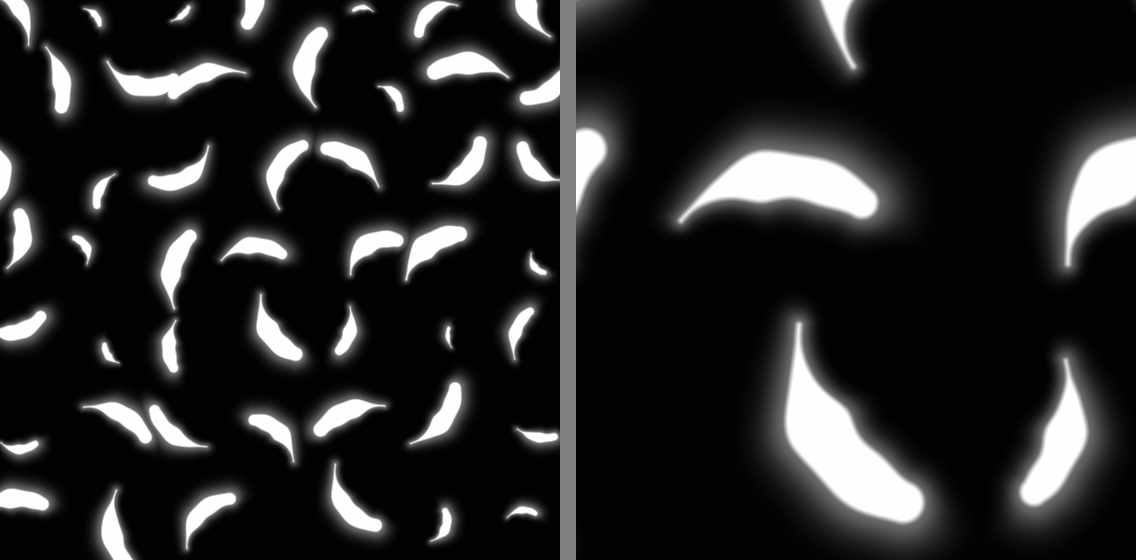
Left: the whole. Right: its middle third, enlarged.
Reproduce this pattern procedurally as a three.js fragment shader.

```glsl
// Scattered white crescents with a soft grey halo on black.
// Each jittered grid cell holds one bent arc, round at one end and drawn out
// to a thin tail at the other; its distance gives both the fill and the halo.
varying vec2 vUv;

const float CELLS = 6.5;

float hash(vec2 id, float salt) {
  return fract(sin(dot(id, vec2(127.1, 311.7)) + salt * 74.7) * 43758.5453);
}

// Brightness of one crescent centred on the origin
float crescent(vec2 p, vec2 id) {
  float size = mix(0.03, 0.145, pow(hash(id, 1.0), 0.8));
  float halfTurn = mix(0.5, 0.92, hash(id, 2.0));
  float radius = size / (2.0 * halfTurn);
  float thick = size * mix(0.11, 0.15, hash(id, 3.0));

  // Turn and mirror at random
  float turn = 6.2832 * hash(id, 4.0);
  p = mat2(cos(turn), -sin(turn), sin(turn), cos(turn)) * p;
  p.x *= hash(id, 5.0) < 0.5 ? -1.0 : 1.0;
  p.y += radius * 0.9;

  // Closest point on the arc; s runs from round end to tail
  float angle = clamp(atan(p.x, p.y), -halfTurn, halfTurn);
  float s = 0.5 + 0.5 * angle / halfTurn;
  float curl = size * 0.2 * (hash(id, 6.0) - 0.4) * s * s * s;
  vec2 spine = (radius + curl) * vec2(sin(angle), cos(angle));

  // Width profile with a slightly uneven outline
  float width = thick * (1.0 - 0.9 * smoothstep(0.5, 0.95, s));
  width *= 0.7 + 0.3 * sin(3.1416 * s);
  width *= 1.0 + 0.07 * sin(17.0 * s + 6.2832 * hash(id, 7.0));
  float d = length(p - spine) - width;

  // Halo is wider on the convex side, narrower at the tail and on small grains
  float outer = smoothstep(-1.0, 1.0, (length(p) - radius) / thick);
  float spread = mix(0.0085, 0.0145, outer) * (1.0 - 0.45 * s * s * s);
  spread *= mix(0.65, 1.08, smoothstep(0.03, 0.11, size));
  float halo = 0.43 * exp(-pow(max(d, 0.0) / spread, 1.5));

  return mix(1.0, halo, smoothstep(-0.0022, 0.0022, d));
}

void main() {
  vec2 grid = vUv * CELLS;
  float light = 0.006;

  // Own cell and neighbours; every row is shifted by a random amount
  for (int j = -1; j <= 1; j++) {
    float row = floor(grid.y) + float(j);
    float shift = hash(vec2(row, 3.0), 8.0);
    for (int i = -1; i <= 1; i++) {
      vec2 id = vec2(floor(grid.x + shift) + float(i), row);
      vec2 jitter = 0.4 * (vec2(hash(id, 9.0), hash(id, 10.0)) - 0.5);
      vec2 center = id + 0.5 + jitter - vec2(shift, 0.0);
      if (hash(id, 11.0) < 0.9) {
        light = max(light, crescent((grid - center) / CELLS, id));
      }
    }
  }

  gl_FragColor = vec4(vec3(min(light, 0.995)), 1.0);
}
```
